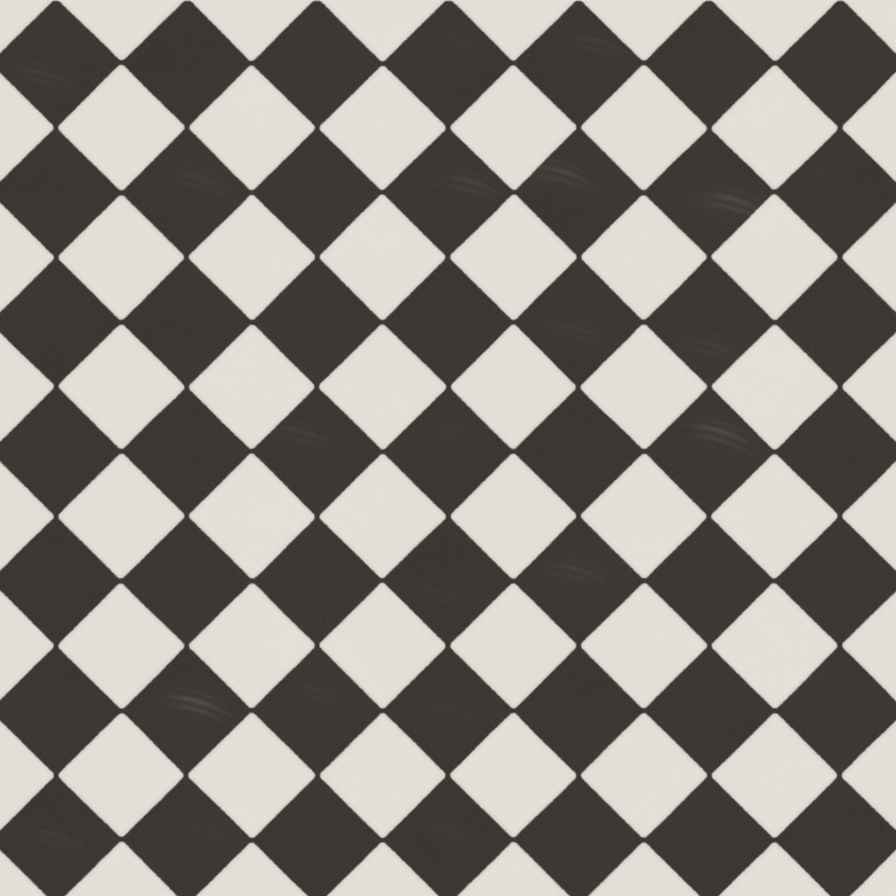
Reproduce this pattern procedurally as a three.js fragment shader.

```glsl
// Diagonal checkerboard of dark and off-white glazed tiles with soft, slightly uneven joints.
#define PITCH vec2(0.14583, 0.14453)
#define FIRST_DARK vec2(0.0625, 0.0625)
#define DARK vec3(0.237, 0.218, 0.197)
#define LIGHT vec3(0.892, 0.876, 0.846)
#define CORNER_RADIUS 0.035
#define INSET 0.003
#define SOFTNESS 0.011
#define WARP 0.0011
#define EDGE_ROUGHNESS 0.003
#define GLINT 0.11
#define TOP_RIM 0.0025

varying vec2 vUv;

float hash(vec2 p) {
  vec3 q = fract(vec3(p.xyx) * 0.1031);
  q += dot(q, q.yzx + 33.33);
  return fract((q.x + q.y) * q.z);
}

// Layered sines, roughly -1 to 1
float waves(vec2 p) {
  float sum = 0.0;
  float weight = 0.5;
  for (int i = 0; i < 4; i++) {
    sum += weight * sin(p.x + 1.7 * sin(p.y)) * cos(p.y * 0.9 + 0.6);
    p = mat2(1.5, 1.1, -1.1, 1.5) * p + 2.3;
    weight *= 0.55;
  }
  return sum;
}

float roundedBox(vec2 p, float halfSize, float radius) {
  vec2 d = abs(p) - halfSize + radius;
  return length(max(d, 0.0)) + min(max(d.x, d.y), 0.0) - radius;
}

// Faint brushed reflection, different on each dark tile
float glint(vec2 p, vec2 cell) {
  float strength = pow(hash(cell + 7.0), 5.0);
  vec2 center = vec2(hash(cell + 19.0), hash(cell + 31.0)) * 0.4 - 0.2;
  vec2 q = p - center;
  q.y += 0.25 * q.x + 0.6 * q.x * q.x;
  float streaks = 0.6 + 0.4 * sin(q.y * 85.0 + 4.0 * q.x);
  return strength * streaks * exp(-dot(q * q, vec2(25.0, 160.0)));
}

void main() {
  // Slight hand-laid drift of the joints
  vec2 drift = vec2(waves(vUv * 17.0), waves(vUv.yx * 15.0 + 4.0));
  vec2 grid = (vUv + WARP * drift - FIRST_DARK) / PITCH;

  // Light tiles sit halfway between the dark centres
  vec2 p = fract(grid) - 0.5;
  vec2 turned = vec2(p.x + p.y, p.x - p.y) * 0.70711;
  float d = roundedBox(turned, 0.35355 - INSET, CORNER_RADIUS);
  d += EDGE_ROUGHNESS * waves(vUv * 420.0);
  float light = 1.0 - smoothstep(-SOFTNESS, SOFTNESS, d);

  // Glaze: broad cloudiness, fine grain and occasional glints
  float cloud = waves(vUv * vec2(13.0, 21.0) + 8.0);
  float grain = hash(floor(vUv * 512.0)) - 0.5;
  vec2 darkCell = floor(grid + 0.5);
  vec3 dark = DARK + 0.006 * cloud + 0.014 * grain;
  dark += GLINT * glint(grid - darkCell, darkCell);

  vec3 pale = LIGHT + 0.004 * cloud + 0.008 * grain;
  pale -= vec3(0.05, 0.045, 0.035) * smoothstep(-0.04, 0.0, d);

  vec3 color = mix(dark, pale, light);

  // Pale bevel along the top
  float rim = smoothstep(1.0 - TOP_RIM, 1.0, vUv.y);
  gl_FragColor = vec4(mix(color, LIGHT, 0.8 * rim), 1.0);
}
```
